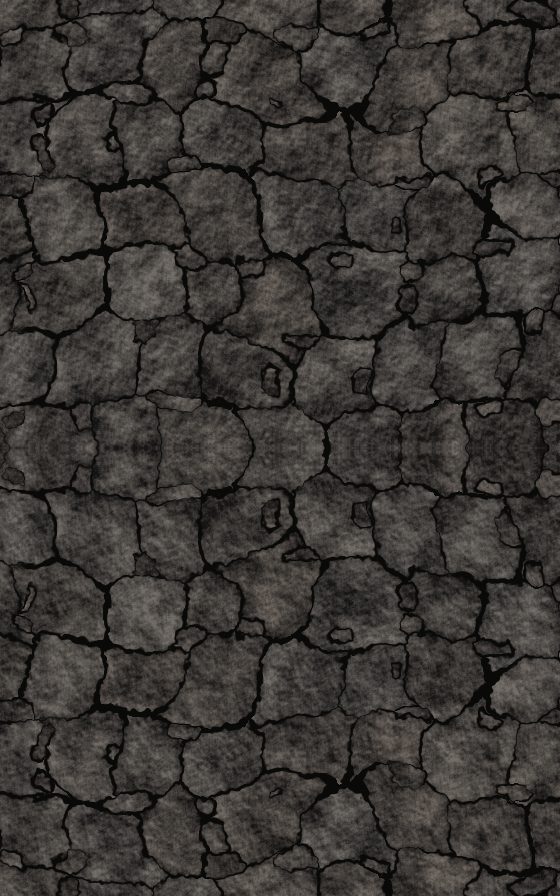
This texture is drawn by a Shadertoy shader. Its source:

```glsl
#define STONES 7.3      // stones across the canvas
#define JITTER 0.42     // scatter of stone centres
#define FILLER 0.62     // share of corners holding a small stone
#define GAP 0.019       // half width of the joints
#define ROUGH 0.085     // raggedness of the stone edges
#define TONE 0.262      // mean stone brightness
#define MOTTLE 0.17     // contrast of stains and grain
#define RELIEF 0.11     // strength of the lit bumps
#define JOINT vec3(0.036, 0.035, 0.030)
#define WARM vec3(1.04, 0.96, 0.90)
#define COOL vec3(1.02, 0.98, 0.935)

vec2 hash2(vec2 p) {
    vec3 q = fract(p.xyx * vec3(0.1031, 0.1030, 0.0973));
    q += dot(q, q.yzx + 33.33);
    return fract((q.xx + q.yz) * q.zy);
}

mat2 turn(float a) {
    return mat2(cos(a), sin(a), -sin(a), cos(a));
}

// Smooth lattice noise, -1 to 1
float noise(vec2 p) {
    vec2 c = floor(p), f = fract(p);
    f *= f * (3.0 - 2.0 * f);
    float low = mix(hash2(c).x, hash2(c + vec2(1, 0)).x, f.x);
    float high = mix(hash2(c + vec2(0, 1)).x, hash2(c + 1.0).x, f.x);
    return 2.0 * mix(low, high, f.y) - 1.0;
}

float layers(vec2 p, int octaves) {
    float sum = 0.0, amp = 0.5;
    for (int i = 0; i < octaves; i++) {
        sum += amp * noise(p);
        p = turn(0.6) * p * 2.03 + 17.3;
        amp *= 0.76;
    }
    return sum;
}

struct Stone {
    float reach;    // 0 at the centre, about 1 at the rim
    float border;   // distance to the nearest joint
    vec2 seed;
    vec2 local;     // position scaled by the stone size
};

// Cellular pattern of boxy stones in shifted rows, with flat and upright fillers
Stone findStone(vec2 p) {
    Stone s = Stone(1e3, 0.0, vec2(0), vec2(0));
    float second = 1e3;
    vec2 slope1 = vec2(0), slope2 = vec2(0);
    for (int j = -1; j <= 1; j++)
    for (int i = -1; i <= 1; i++)
    for (int k = 0; k < 3; k++) {
        float row = floor(p.y + 0.5) + float(j);
        float shift = hash2(vec2(row, 7.0)).x;
        vec2 cell = vec2(floor(p.x - shift) + float(i), row);
        vec2 place = hash2(cell + 37.0 * float(k) + 100.0);
        vec2 size = hash2(cell + 37.0 * float(k) + 291.0);
        if (k > 0 && place.y > FILLER / float(k)) continue;

        vec2 centre = cell + vec2(shift + 0.5, 0.0) + JITTER * (place - 0.5);
        vec2 extent = mix(vec2(0.32, 0.34), vec2(0.60, 0.52), size);
        if (k == 1) {
            centre += vec2(0.5, 0.56);
            extent = mix(vec2(0.10, 0.07), vec2(0.32, 0.17), size);
        } else if (k == 2) {
            centre += vec2(0.5, 0.1);
            extent = mix(vec2(0.08, 0.12), vec2(0.18, 0.30), size);
        }
        mat2 tilt = turn((size.x - 0.5) * 0.6);
        vec2 local = tilt * (p - centre) / extent;
        vec2 a = abs(local);
        float d = max(pow(dot(pow(a, vec2(5.0)), vec2(1.0)), 0.2), 1e-3);
        vec2 slope = (sign(local) * pow(a / d, vec2(4.0)) / extent) * tilt;

        if (d < s.reach) {
            second = s.reach;
            slope2 = slope1;
            s.reach = d;
            slope1 = slope;
            s.seed = place;
            s.local = local;
        } else if (d < second) {
            second = d;
            slope2 = slope;
        }
    }
    s.border = (second - s.reach) / max(length(slope2 - slope1), 1.0);
    return s;
}

void mainImage(out vec4 fragColor, in vec2 fragCoord) {
    // Wall mirrored about its middle row
    vec2 p = (fragCoord - vec2(0.0, 0.5 * iResolution.y)) / iResolution.x;
    p.y = abs(p.y);
    float middle = exp(-14.0 * p.y * p.y);
    p *= STONES;

    // Bent courses and ragged edges
    vec2 w = p + 0.12 * sin(p.yx * vec2(1.7, 1.3) + vec2(0.6, 2.0));
    w += ROUGH * vec2(layers(p * 2.6, 4), layers(p * 2.6 + 19.0, 4));
    Stone s = findStone(w);

    // Stone surface: own tone, stains, grain, bumps lit from above
    vec2 q = p + 40.0 * s.seed;
    float tone = TONE + 0.05 * (s.seed.x - 0.5) - 0.025 * middle;
    float grain = layers(q * 2.4, 6);
    tone += MOTTLE * grain;
    tone += RELIEF * (grain - layers((q + vec2(-0.02, 0.04)) * 2.4, 6));
    tone += 0.016 * clamp(s.local.y, -1.0, 1.0);
    tone *= mix(0.84, 1.0, smoothstep(0.0, 0.09, s.border));
    vec3 stone = clamp(tone, 0.08, 0.44) * mix(WARM, COOL, s.seed.y);

    // Dark joints of uneven width, opening into pockets between stones
    float gap = GAP * (1.0 + 1.3 * layers(p * 1.9 + 8.0, 3));
    gap = max(gap, 0.004) + 0.05 * smoothstep(1.15, 1.7, s.reach);
    float soft = 0.008 + 0.4 * STONES / iResolution.x;
    float cover = smoothstep(gap - soft, gap + soft, s.border);
    fragColor = vec4(mix(JOINT, stone, cover), 1.0);
}
```
